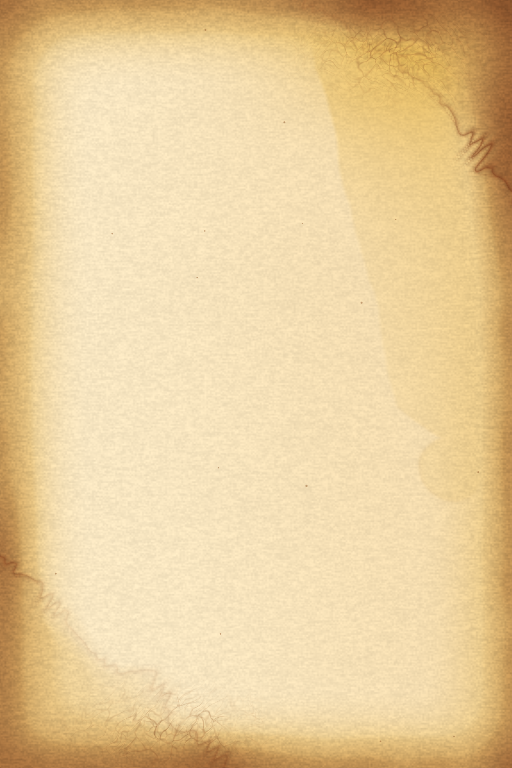
Write a Shadertoy shader that draws this texture.

```glsl
// Aged parchment with scorched borders, a golden wash and jagged water stains in two corners.

const vec3 CREAM = vec3(0.970, 0.900, 0.755);
const vec3 IVORY = vec3(0.955, 0.860, 0.680);
const vec3 HONEY = vec3(0.915, 0.790, 0.540);
const vec3 TAN   = vec3(0.800, 0.630, 0.370);
const vec3 UMBER = vec3(0.580, 0.360, 0.190);
const vec3 CHAR  = vec3(0.410, 0.240, 0.130);
const vec3 GOLD  = vec3(0.890, 0.720, 0.345);
const vec3 RUST  = vec3(0.500, 0.250, 0.120);

// Border scorch: left, right, bottom, top (canvas height = 1)
const vec4 SCORCH_WIDTH  = vec4(0.056, 0.047, 0.048, 0.054);
const vec4 SCORCH_AMOUNT = vec4(0.53, 0.56, 0.57, 0.55);

const vec2  STAIN_NORMAL  = vec2(0.68, 0.733);
const float TIDE_WIDTH    = 0.0024;
const float ZIGZAG_HEIGHT = 0.0085;
const float WARP_AMOUNT   = 0.36;
const float GRAIN_AMOUNT  = 0.055;
const float SPECK_CELLS   = 9.0;

float hash(vec2 p) {
    vec3 q = fract(p.xyx * 0.1031);
    q += dot(q, q.yzx + 33.33);
    return fract((q.x + q.y) * q.z);
}

vec2 hash2(vec2 p) { return vec2(hash(p), hash(p + 57.3)); }

float noise(vec2 p) {
    vec2 i = floor(p), f = fract(p);
    f = f * f * (3.0 - 2.0 * f);
    return mix(mix(hash(i), hash(i + vec2(1, 0)), f.x),
               mix(hash(i + vec2(0, 1)), hash(i + vec2(1, 1)), f.x), f.y);
}

// Layered sines that bend space into ragged curls
vec2 raggedWarp(vec2 p) {
    float freq = 26.0;
    for (int i = 0; i < 6; i++) {
        float a = 1.7 * float(i);
        mat2 turn = mat2(cos(a), sin(a), -sin(a), cos(a));
        p += WARP_AMOUNT / freq * (turn * sin(freq * p.yx * turn + vec2(1.3, 4.1) * float(i + 1)));
        freq *= 1.9;
    }
    return p;
}

// Cellular noise: gap between the two nearest points, zero on cell borders
float cellBorder(vec2 p) {
    vec2 cell = floor(p);
    float near = 9.0, next = 9.0;
    for (int k = 0; k < 9; k++) {
        vec2 c = cell + vec2(k % 3 - 1, k / 3 - 1);
        float d = length(c + hash2(c) - p);
        next = min(next, max(near, d));
        near = min(near, d);
    }
    return next - near;
}

float blob(vec2 p, float x, float y, float rx, float ry) {
    vec2 q = (p - vec2(x, y)) / vec2(rx, ry);
    return exp(-dot(q, q));
}

float ramp(float lo, float hi, float v) { return clamp((v - lo) / (hi - lo), 0.0, 1.0); }

// Zigzag rim of a stain with a soft halo on its inner side
float tideLine(float s, vec2 p) {
    float t = dot(p, vec2(STAIN_NORMAL.y, -STAIN_NORMAL.x));
    s += ZIGZAG_HEIGHT * sin(t * 270.0 + 3.0 * sin(t * 67.0)) * (0.6 + 0.4 * sin(t * 41.0));
    float d = s / max(length(vec2(dFdx(s), dFdy(s))) * iResolution.y, 0.7);
    return exp(-abs(d) / TIDE_WIDTH) + 0.35 * exp(-max(s, 0.0) / 0.014) * smoothstep(-0.002, 0.002, d);
}

void mainImage(out vec4 fragColor, in vec2 fragCoord) {
    vec2 p = fragCoord / iResolution.y;
    float width = iResolution.x / iResolution.y;
    vec2 ragged = raggedWarp(p);
    float mottle = noise(p * 8.0) + 0.5 * noise(p * 21.0) - 0.75;
    vec3 col = mix(CREAM, IVORY, smoothstep(0.12, 0.6, p.x + 0.15 * (p.y - 0.5))) + 0.006 * mottle;

    // Golden wash: slanted wedge joined with a small lobe
    float slant = 0.417 + (0.896 - p.y) * 0.24;
    vec2 soft = mix(p, ragged, 0.2);
    float wedge = max(slant - soft.x, 0.466 - 0.68 * (soft.x - 0.52) - soft.y);
    float wash = min(wedge, length(soft - vec2(0.587, 0.391)) - 0.042);
    float inside = smoothstep(0.004, -0.004, wash) * smoothstep(1.0, 0.86, p.y);
    float depth = 0.13 + 1.6 * max(p.x - slant, 0.0) + 0.28 * smoothstep(0.65, 0.95, p.y);
    float glow = blob(p, 0.55, 0.94, 0.16, 0.09);
    col = mix(col, GOLD, inside * min(depth, 0.6));
    col = mix(col, TAN, 0.12 * exp(-abs(wash) / 0.003) * smoothstep(0.50, 0.40, p.y));
    col = mix(col, GOLD, 0.75 * glow);
    col = mix(col, HONEY, 0.5 * smoothstep(0.13, 0.02, width - p.x));

    // Scorch from borders, corner stains and darker patches
    float upper = dot(ragged - vec2(0.430, 0.990), STAIN_NORMAL);
    float lower = dot(vec2(0.0, 0.277) - ragged, STAIN_NORMAL);
    vec4 edge = vec4(p.x, width - p.x, p.y, 1.0 - p.y) / SCORCH_WIDTH;
    vec4 keep = 1.0 - SCORCH_AMOUNT * exp(-pow(abs(edge), vec4(1.7))) * (1.0 + 0.2 * mottle);
    float clean = keep.x * keep.y * keep.z * keep.w;
    clean *= 1.0 - 0.42 * smoothstep(-0.03, 0.07, upper);
    clean *= 1.0 - 0.20 * smoothstep(-0.03, 0.06, lower);
    clean *= 1.0 - 0.42 * blob(p, 0.49, 0.99, 0.10, 0.045);
    clean *= 1.0 - 0.48 * blob(p, width, 0.80, 0.055, 0.11);
    clean *= 1.0 - 0.30 * blob(p, 0.0, 0.28, 0.035, 0.08);
    clean *= 1.0 - 0.42 * blob(p, 0.28, 0.0, 0.08, 0.035);
    float scorch = 1.0 - clean;
    col = mix(col, mix(HONEY, GOLD, glow), ramp(0.02, 0.32, scorch));
    col = mix(col, TAN, ramp(0.26, 0.56, scorch) * (1.0 - 0.4 * glow));
    col = mix(col, UMBER, ramp(0.50, 0.86, scorch));
    col = mix(col, CHAR, 0.8 * ramp(0.82, 1.00, scorch));

    // Tide lines, then fine cracked veins
    float upperFade = 0.14 + 0.46 * smoothstep(0.54, 0.64, p.x);
    float lowerFade = 0.10 + 0.40 * smoothstep(0.08, 0.0, p.x) + 0.22 * smoothstep(0.20, 0.28, p.x);
    col = mix(col, RUST, min(tideLine(upper, p) * upperFade, 0.7));
    col = mix(col, RUST, min(tideLine(lower, p) * lowerFade, 0.7));
    vec2 crinkled = ragged + 0.012 * (vec2(noise(p * 70.0), noise(p * 70.0 + 19.0)) - 0.5);
    float veins = smoothstep(0.16, 0.0, cellBorder(crinkled * 48.0)) * noise(p * 60.0)
                + 0.7 * smoothstep(0.25, 0.0, cellBorder(crinkled * 105.0)) * noise(p * 45.0 + 7.0);
    float veinArea = blob(p, 0.53, 0.95, 0.10, 0.06) + 0.8 * blob(p, 0.22, 0.04, 0.10, 0.05);
    col = mix(col, UMBER, min(0.55 * veins * veinArea, 0.7));

    // Sparse specks, one candidate per cell
    vec2 cell = floor(p * SPECK_CELLS);
    vec2 speck = (cell + 0.2 + 0.6 * hash2(cell + 11.0)) / SPECK_CELLS;
    float radius = 0.001 + 0.0012 * hash(cell + 5.0);
    col = mix(col, UMBER, 0.5 * step(0.8, hash(cell + 31.0)) * smoothstep(radius, 0.3 * radius, length(p - speck)));

    // Grain with short horizontal fibres, rougher where scorched
    float grain = noise(p * 430.0) - 0.5 + 0.8 * (noise(p * vec2(130.0, 470.0)) - 0.5);
    col *= 1.0 + grain * GRAIN_AMOUNT * (1.0 + 1.8 * scorch);
    fragColor = vec4(clamp(col, 0.0, 1.0), 1.0);
}
```
